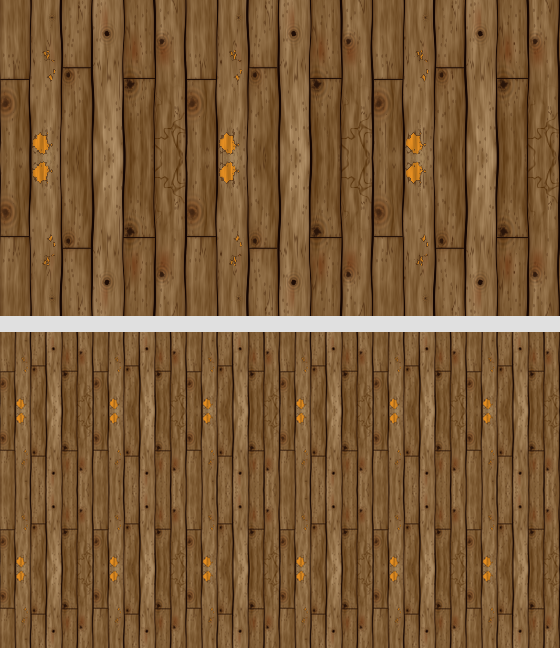
Top: one tile. Bottom: repeated 2 by 2.
This texture is drawn by a WebGL 2 fragment shader. Its source:

```glsl
#version 300 es
precision highp float;
// Weathered vertical wood planks with knots, rust stains and flaking orange paint.
uniform vec2 u_resolution;
out vec4 fragColor;

// Per plank: knot x, knot height, knot radius, knot darkness
const vec4 KNOT[6] = vec4[6](
  vec4(.20, 1.74, .17, .45), vec4(.70, 4.50, .04, .50), vec4(.23, 2.65, .10, .80),
  vec4(.47, 3.97, .10, 1.0), vec4(.20, 2.36, .17, .85), vec4(.23, 3.73, .11, .75));
// Per plank: tone, butt joint height (9 = none), rust height, rust strength
const vec4 PLANK[6] = vec4[6](
  vec4(.40, 2.52, 1.74, .45), vec4(.58, 9.0, 3.30, .30), vec4(.38, 2.89, 2.65, .20),
  vec4(.72, 9.0, 4.40, .55), vec4(.30, 2.55, 3.45, .70), vec4(.50, 9.0, 3.35, .60));

vec2 hash2(vec2 p) {
  return fract(sin(vec2(dot(p, vec2(127.1, 311.7)), dot(p, vec2(269.5, 183.3)))) * 43758.5);
}

// Distance to the nearest cell point
float cells(vec2 p) {
  vec2 base = floor(p), f = p - base;
  float d = 2.0;
  for (int j = -1; j <= 1; j++)
    for (int i = -1; i <= 1; i++) {
      vec2 o = vec2(i, j);
      d = min(d, length(o + hash2(base + o) - f));
    }
  return d;
}

// Layered, warped sines, about -1 to 1
float waves(vec2 p) {
  float sum = 0.0, amp = .5;
  for (int i = 0; i < 4; i++) {
    sum += amp * sin(p.x + 1.8 * sin(p.y + 1.3 * sum));
    p = mat2(1.55, .6, -.6, 1.55) * p + 2.7;
    amp *= .62;
  }
  return sum;
}

float blob(vec2 p, vec2 size) {
  p /= size;
  return exp(-dot(p, p));
}

void main() {
  // Three repeats of six planks; heights mirror about the middle, in plank widths
  vec2 uv = gl_FragCoord.xy / u_resolution;
  float x = uv.x * 18.0 + .03;
  float v = abs(uv.y - .5) * 10.125;
  float aa = 18.0 / u_resolution.x;

  // Nearest wandering plank edge, then the plank on this side of it
  float edge = floor(x + .5), e = mod(edge, 6.0);
  float side = x - edge - .02 * sin(v * 1.3 + e * 2.0) - .012 * sin(v * 3.1 + e * 5.0);
  float plank = edge - (side < 0.0 ? 1.0 : 0.0);
  int id = int(mod(plank, 6.0));
  vec2 p = vec2(x - plank, v);
  vec4 knot = KNOT[id], wood = PLANK[id];
  float beyond = step(wood.y, v);
  vec2 seed = vec2(float(id) * 7.3 + beyond * 3.1, float(id) * 4.7 + beyond * 9.2);

  // Grain bends around the knot
  vec2 k = (p - knot.xy) * vec2(1.0, .85) / knot.z;
  float kd = length(k);
  vec2 g = p;
  g.x -= .7 * knot.z * k.x * exp(-.25 * kd * kd);
  float broad = waves(g * vec2(4.0, .6) + seed);
  float fibre = waves(g * vec2(17.0, 1.3) + seed * 3.0);
  float pore = cells(g * vec2(15.0, 2.2) + seed);
  float tone = wood.x + .08 * beyond + .20 * broad + .20 * fibre + .22 * (pore - .45);

  // Chevron figure on one plank, dark curls on another
  if (id == 3) tone += .20 * exp(-v * v) * sin(8.0 * p.x + 5.0 * v + broad);
  if (id == 5) {
    float curl = abs(waves(p * vec2(3.2, 2.3) + 1.0));
    tone -= .45 * (1.0 - smoothstep(.0, .14, curl)) * blob(vec2(v - .6, 0.0), vec2(1.1));
  }
  vec3 color = mix(vec3(.37, .23, .08), vec3(.67, .54, .38), clamp(tone, -.2, 1.15));

  // Long drying cracks and small pits
  float crack = 1.0 - smoothstep(.0, .05, abs(waves(g * vec2(5.0, .4) + seed * 1.7)));
  crack *= smoothstep(.1, .6, sin(v * 1.9 + seed.x));
  float pit = 1.0 - smoothstep(.08, .2, cells(p * vec2(5.0, 2.5) + seed));
  color = mix(color, vec3(.28, .15, .05), .5 * crack + .35 * pit * smoothstep(.0, .5, broad));

  // Rust stain
  float rust = blob(p - vec2(knot.x + .05, wood.z), vec2(.24, .42));
  rust *= wood.w * smoothstep(-.5, .5, broad + .5 * fibre);
  color = mix(color, vec3(.42, .19, .05), rust);

  // Knot with a stained halo and rings
  float rough = kd + .25 * waves(p * 14.0 + seed);
  color = mix(color, vec3(.36, .20, .07), .6 * knot.w * exp(-.35 * kd * kd));
  color *= 1.0 - .15 * exp(-.2 * kd * kd) * sin(kd * 7.0);
  color = mix(color, vec3(.12, .05, .02), knot.w * (1.0 - smoothstep(.45, 1.0, rough)));

  // Flaking paint: two orange lobes, a pale bare spot and scattered flecks
  if (id == 1) {
    float flake = cells(p * vec2(9.0, 7.0)) - .45 + .35 * waves(p * vec2(11.0, 8.0));
    float bare = blob(p - vec2(.50, .10), vec2(.26, .30));
    color = mix(color, vec3(.66, .54, .36), .6 * bare * smoothstep(-.2, .1, flake));
    float lobe = blob(p - vec2(.36, .46), vec2(.27, .34));
    float fleck = blob(p - vec2(.50, 3.30), vec2(.30, .30)) + blob(p - vec2(.72, 2.60), vec2(.18, .25));
    float cover = lobe + .42 * fleck + .45 * flake;
    color = mix(color, vec3(.25, .13, .04), .6 * smoothstep(.34, .44, cover));
    color = mix(color, vec3(.82, .51, .12) * (1.0 + .15 * fibre), smoothstep(.44, .54, cover));
  }

  // Shaded rims, then dark gaps and butt joints
  float rim = abs(side), joint = abs(v - wood.y);
  float shade = max(exp(-rim * 16.0), .7 * exp(-joint * 22.0));
  color = mix(color, vec3(.28, .15, .05), .75 * shade);
  float halfGap = .024 + .012 * sin(e * 2.0 + v * .8);
  float gap = 1.0 - smoothstep(halfGap - .5 * aa, halfGap + .5 * aa, rim);
  float butt = 1.0 - smoothstep(.016 - .5 * aa, .016 + .5 * aa, joint);
  color = mix(color, vec3(.08, .025, .01), max(gap, .85 * butt));
  fragColor = vec4(color, 1.0);
}
```
